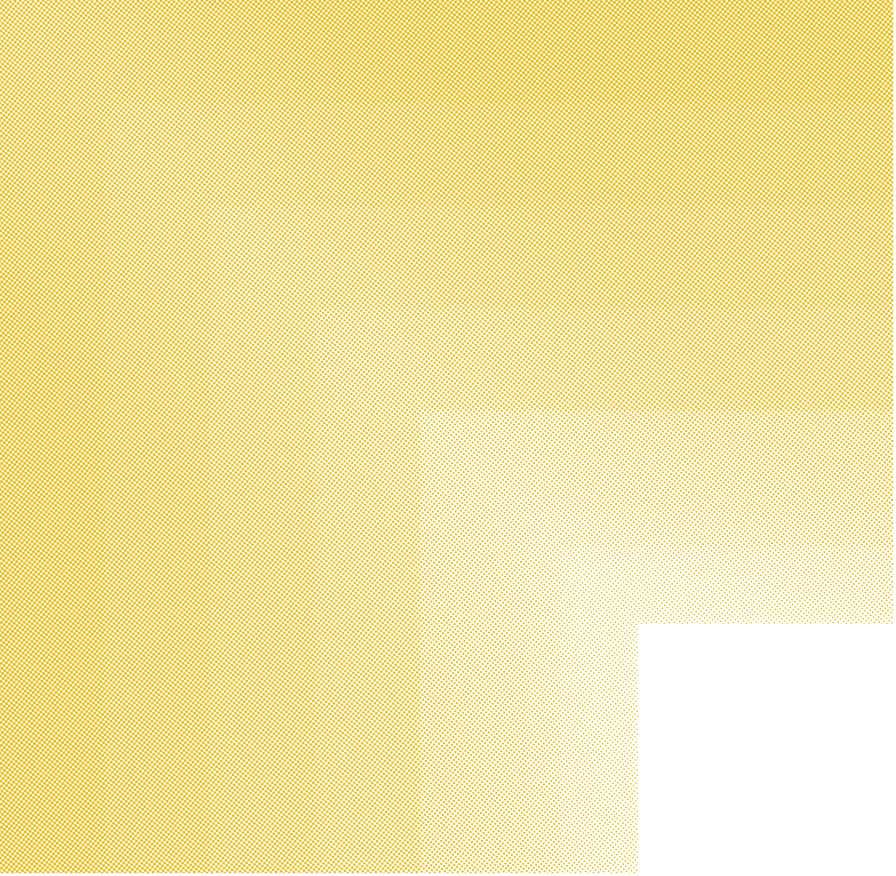
Give the GLSL for this background, as a Shadertoy shader.

```glsl
// A yellow halftone print: nested L-shaped bands fade from the top and left
// edges towards a blank block at the lower right. Each band sets an ink tone,
// and a rotated dot screen, averaged over each pixel, turns tone into dots.

const vec3 PAPER = vec3(1.0, 1.0, 0.995);
const vec3 INK = vec3(0.922, 0.735, 0.08);

const float DOT_PITCH = 0.0041;     // in canvas heights
const float SCREEN_ANGLE = 0.66;    // radians
const float DOT_SOFTNESS = 0.16;
const int SAMPLES = 4;              // per pixel side

const float BAND_WIDTH = 0.1172;    // in canvas sides
const float INNER_EDGE = 0.469;
const float CORE_EDGE = 0.625;
const float BLANK_EDGE = 0.712;
const float MARGIN = 0.003;         // unprinted strip at right and bottom

const float EDGE_TONE = 0.60;
const float TONE_SLOPE = 0.51;
const float BAND_RAMP = 0.04;
const float INNER_DROP = 0.045;
const float CORE_DROP = 0.03;
const float DIAGONAL_GAIN = 0.86;
const float TOP_ARM_GAIN = 1.05;
const float LEFT_ARM_GAIN = 1.0;

const float TAU = 6.28319;

// Ink coverage at a point measured from the upper left corner, 0 to 1.
float inkTone(vec2 p) {
    float depth = min(p.x, p.y);
    float tone = EDGE_TONE - TONE_SLOPE * depth;

    // Each band darkens inwards, then steps back to a lighter tone.
    float ramp = fract(depth / BAND_WIDTH) - 0.5;
    tone += BAND_RAMP * ramp * (depth < INNER_EDGE ? 1.0 : 0.3);
    tone -= INNER_DROP * step(INNER_EDGE, depth);
    tone -= CORE_DROP * step(CORE_EDGE, depth);

    // The fold along the diagonal is lighter than the two arms.
    float lean = p.x - p.y;
    float armGain = mix(LEFT_ARM_GAIN, TOP_ARM_GAIN, smoothstep(-0.1, 0.1, lean));
    tone *= mix(DIAGONAL_GAIN, armGain, smoothstep(0.0, 0.45, abs(lean)));

    // Blank block and outer margin carry no ink.
    float printed = step(depth, BLANK_EDGE) * step(max(p.x, p.y), 1.0 - MARGIN);
    return clamp(tone, 0.05, 0.95) * printed;
}

// Dot screen height: 1 at dot centres, 0 midway between them.
float dotScreen(vec2 p) {
    float c = cos(SCREEN_ANGLE);
    float s = sin(SCREEN_ANGLE);
    vec2 wave = cos(mat2(c, s, -s, c) * p * TAU / DOT_PITCH);
    return 0.5 + 0.25 * (wave.x + wave.y);
}

float inkAt(vec2 pixel) {
    vec2 uv = pixel / iResolution.xy;
    float tone = inkTone(vec2(uv.x, 1.0 - uv.y));

    // Correct the threshold so that the dot area equals the tone.
    float level = tone + 0.09 * sin(TAU * tone);
    float edge = dotScreen(pixel / iResolution.y) - (1.0 - level);
    return smoothstep(-DOT_SOFTNESS, DOT_SOFTNESS, edge) * step(0.001, tone);
}

void mainImage(out vec4 fragColor, in vec2 fragCoord) {
    // Average a grid of samples to smooth the fine dots and band edges.
    float ink = 0.0;
    for (int j = 0; j < SAMPLES; j++) {
        for (int i = 0; i < SAMPLES; i++) {
            vec2 offset = (vec2(i, j) + 0.5) / float(SAMPLES) - 0.5;
            ink += inkAt(fragCoord + offset);
        }
    }
    ink /= float(SAMPLES * SAMPLES);
    fragColor = vec4(mix(PAPER, INK, ink), 1.0);
}
```
